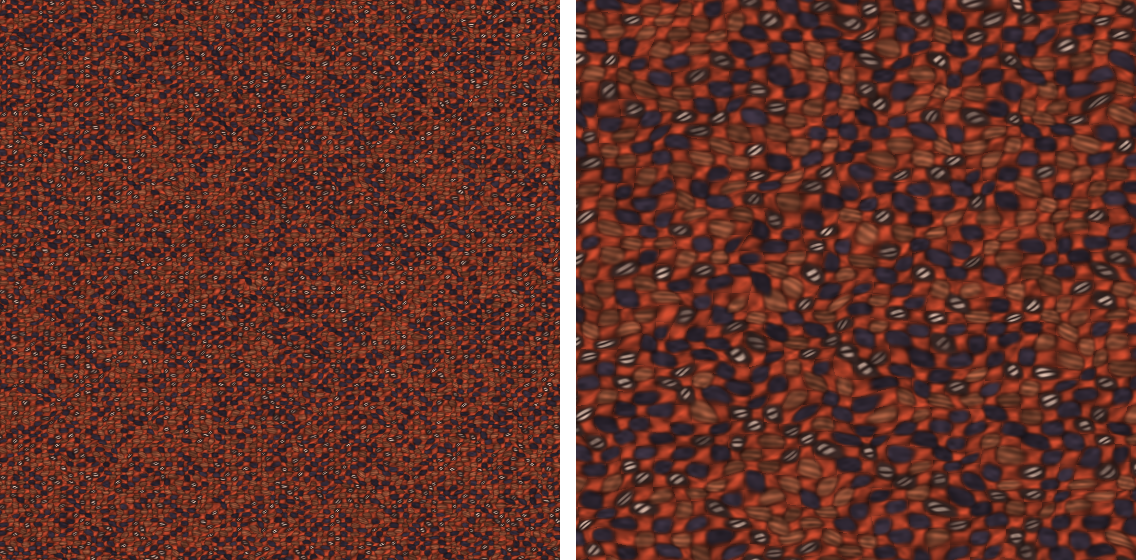
Left: the whole. Right: its middle third, enlarged.
A three.js fragment shader for this texture:

```glsl
#define CELLS vec2(92.0, 120.0)
#define WOBBLE 0.8
#define NAVY_SHARE 0.56
#define FLECK_SHARE 0.21
#define PATCH_STRENGTH 0.3
#define EDGE 0.17
#define GRAIN 0.4

varying vec2 vUv;

const vec3 RUST_SHADOW = vec3(0.25, 0.105, 0.075);
const vec3 ORANGE = vec3(0.72, 0.265, 0.165);
const vec3 BROWN = vec3(0.50, 0.275, 0.19);
const vec3 NAVY = vec3(0.175, 0.145, 0.19);
const vec3 BLACK = vec3(0.20, 0.135, 0.125);
const vec3 SILVER = vec3(0.80, 0.68, 0.62);

float hash(vec2 p) {
  vec3 q = fract(p.xyx * 0.1031);
  q += dot(q, q.yzx + 33.33);
  return fract((q.x + q.y) * q.z);
}

float noise(vec2 p) {
  vec2 i = floor(p);
  vec2 f = fract(p);
  f = f * f * (3.0 - 2.0 * f);
  float low = mix(hash(i), hash(i + vec2(1.0, 0.0)), f.x);
  float high = mix(hash(i + vec2(0.0, 1.0)), hash(i + vec2(1.0, 1.0)), f.x);
  return mix(low, high, f.y);
}

float roundedBox(vec2 p, vec2 halfSize, float radius) {
  vec2 d = abs(p) - halfSize + radius;
  return length(max(d, 0.0)) + min(max(d.x, d.y), 0.0) - radius;
}

// Twisted orange yarn, one loop per cell
vec3 warpYarn(vec2 p) {
  vec2 id = floor(p);
  vec2 q = p - id - 0.5;
  float tone = hash(id + 71.0);
  float lean = mix(0.3, 1.2, hash(id + 13.0));
  float twist = 0.5 + 0.5 * cos(6.2832 * (q.y * 0.9 - q.x * lean + 0.5 * (tone - 0.5)));
  float dome = 1.0 - smoothstep(0.15, 0.72, length(q * vec2(1.15, 0.85)));
  float light = 0.08 + 0.36 * twist + 0.42 * dome + 0.26 * tone;
  return mix(RUST_SHADOW, ORANGE, clamp(light, 0.0, 1.0));
}

// Weft float: navy, ribbed brown, or black with silver strokes
vec3 weftYarn(vec2 q, vec2 id) {
  float drift = noise(id / vec2(8.0, 10.0)) - 0.5;
  float streak = hash(vec2(id.x, 7.0)) + hash(vec2(19.0, id.y)) - 1.0;
  float pick = hash(id + 41.0) + PATCH_STRENGTH * drift + 0.12 * streak;
  float tone = mix(0.82, 1.18, hash(id + 97.0));
  float dome = 1.08 - 0.6 * dot(q, q);

  if (hash(id + 151.0) < FLECK_SHARE) {
    float slope = mix(0.3, 1.0, hash(id + 61.0));
    float across = q.y - slope * q.x + 0.3 * (hash(id + 83.0) - 0.5);
    float stroke = 1.0 - smoothstep(0.04, 0.23, abs(abs(across) - 0.23));
    stroke *= 1.0 - smoothstep(0.2, 0.5, length(q));
    return mix(BLACK, SILVER, stroke * mix(0.3, 1.0, hash(id + 29.0)));
  }
  if (pick < NAVY_SHARE) return NAVY * tone * dome;
  float rib = 0.92 + 0.12 * cos(13.0 * (q.y + 0.15 * q.x));
  return BROWN * tone * dome * rib;
}

void main() {
  // Uneven weave grid
  vec2 p = vUv * CELLS;
  vec2 bend = vec2(noise(p * 0.5), noise(p * 0.5 + 57.0)) - 0.5;
  p += WOBBLE * bend;
  vec3 color = warpYarn(p);

  // Weft floats sit on alternate cells and overlap their neighbours
  vec2 base = floor(p);
  for (int y = -1; y <= 1; y++) {
    for (int x = -1; x <= 1; x++) {
      vec2 id = base + vec2(float(x), float(y));
      if (mod(id.x + id.y, 2.0) < 0.5) continue;
      vec2 jitter = vec2(hash(id), hash(id + 5.0)) - 0.5;
      vec2 q = p - id - 0.5 - 0.32 * jitter;
      q.y += 0.6 * jitter.x * q.x;
      q.x += 0.5 * jitter.y * q.y;
      vec2 halfSize = vec2(0.55, 0.48) + 0.18 * jitter.yx;
      float d = roundedBox(q, halfSize, 0.36);
      float shadow = 1.0 - smoothstep(-0.05, 0.28, d);
      color *= 1.0 - 0.34 * shadow;
      color = mix(color, weftYarn(q, id), 1.0 - smoothstep(-EDGE, EDGE, d));
    }
  }

  // Fine fibre grain
  float fibre = noise(p * vec2(2.6, 3.4) + 23.0) - 0.5;
  color *= 1.0 + GRAIN * fibre;
  gl_FragColor = vec4(color, 1.0);
}
```
